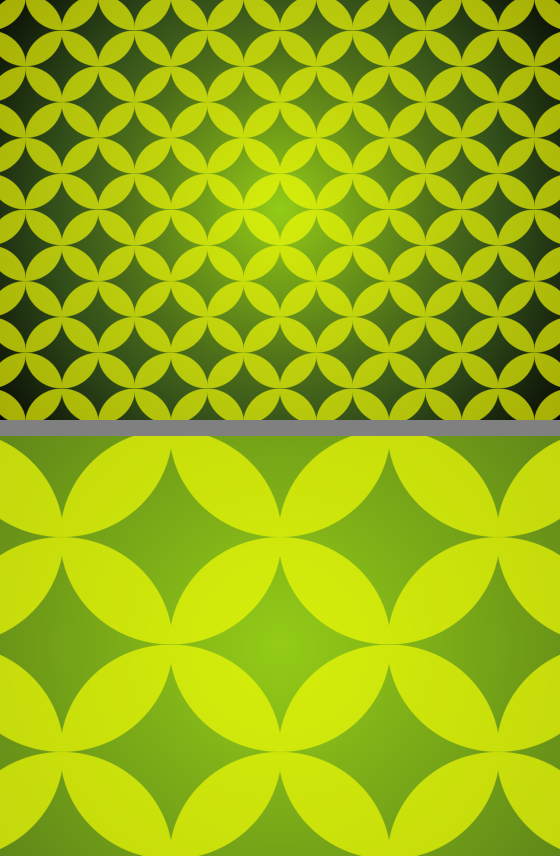
Top: the whole. Bottom: its middle third, enlarged.
Reproduce this pattern procedurally as a Shadertoy shader.

```glsl
const vec2 PITCH = vec2(0.1731, 0.1705);      // repeat size, in canvas heights
const vec2 RADII = PITCH * vec2(0.508, 0.5);  // slightly wide, so petals fuse at the joints
const vec2 LATTICE_OFFSET = vec2(0.0, 0.0012);

const vec3 GLOW_GREEN = vec3(0.58, 0.80, 0.09);
const vec3 LEAF_GREEN = vec3(0.30, 0.43, 0.10);
const vec3 DEEP_GREEN = vec3(0.19, 0.30, 0.10);
const vec3 CORNER_BLACK = vec3(0.03, 0.04, 0.02);
const vec3 PETAL_YELLOW = vec3(0.96, 1.0, 0.02);
const float PETAL_OPACITY = 0.67;

// Approximate signed distance to the nearest ellipse of a rectangular lattice
float ellipseLattice(vec2 p, vec2 pitch, vec2 radii) {
    vec2 local = (fract(p / pitch + 0.5) - 0.5) * pitch;
    return (length(local / radii) - 1.0) * min(radii.x, radii.y);
}

// Petals are the overlap of two lattices staggered by half a repeat
float petals(vec2 p, vec2 pitch, vec2 radii) {
    float centred = ellipseLattice(p, pitch, radii);
    float staggered = ellipseLattice(p - 0.5 * pitch, pitch, radii);
    return max(centred, staggered);
}

float ramp(float start, float end, float x) {
    return clamp((x - start) / (end - start), 0.0, 1.0);
}

// Radial glow fading to dark corners
vec3 glow(float radius) {
    vec3 color = mix(GLOW_GREEN, LEAF_GREEN, ramp(0.0, 0.38, radius));
    color = mix(color, DEEP_GREEN, ramp(0.38, 0.55, radius));
    return mix(color, CORNER_BLACK, ramp(0.55, 0.833, radius));
}

void mainImage(out vec4 fragColor, in vec2 fragCoord) {
    vec2 p = (fragCoord - 0.5 * iResolution.xy) / iResolution.y;
    float edge = 0.75 / iResolution.y;

    // Translucent petals laid over the glow
    float distanceToPetal = petals(p - LATTICE_OFFSET, PITCH, RADII);
    float coverage = 1.0 - smoothstep(-edge, edge, distanceToPetal);
    vec3 color = mix(glow(length(p)), PETAL_YELLOW, PETAL_OPACITY * coverage);

    fragColor = vec4(color, 1.0);
}
```
